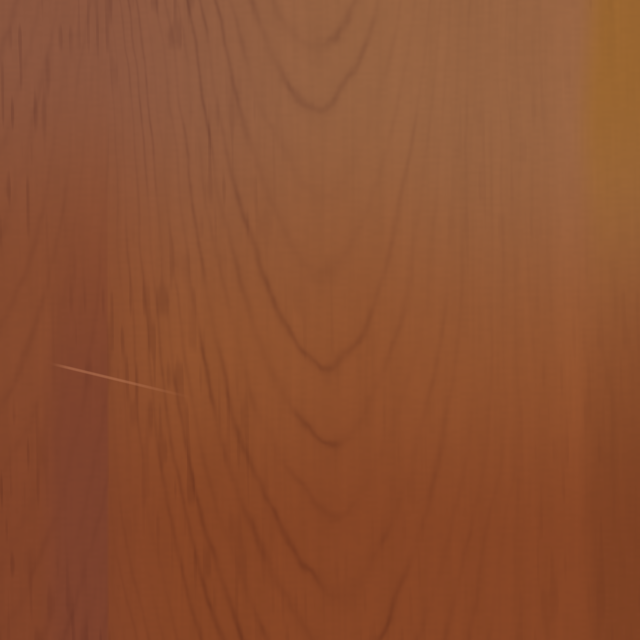
A Shadertoy shader for this texture:

```glsl
// Varnished wood panel: soft colour gradients over two boards, with nested
// cathedral arches traced as broken contour lines of a curved height field,
// fine vertical fibres, a yellow right margin and one pale scratch.

const vec3 TOP_LEFT   = vec3(0.55, 0.35, 0.258);
const vec3 TOP_RIGHT  = vec3(0.588, 0.388, 0.258);
const vec3 MIDDLE     = vec3(0.565, 0.324, 0.184);
const vec3 BOTTOM     = vec3(0.525, 0.272, 0.148);
const vec3 RED_BOARD  = vec3(0.486, 0.257, 0.177);
const vec3 YELLOW     = vec3(0.60, 0.395, 0.19);
const vec3 SCRATCH    = vec3(0.70, 0.45, 0.32);
const vec3 LINE_TINT  = vec3(0.78, 0.73, 0.78);

const float BOARD_EDGE    = 0.17;   // x of the joint between the boards
const float ARCH_SPACING  = 0.125;  // height between arch tips
const float ARCH_SLOPE    = 1.1;    // steepness next to the tip
const float ARCH_CURVE    = 10.0;   // how fast the arms turn vertical
const float TIP_RADIUS    = 0.02;
const float LINE_WIDTH    = 0.0048;
const float FIBRE_CONTRAST = 0.03;
const vec2 SCRATCH_START = vec2(0.075, 0.433);
const vec2 SCRATCH_END   = vec2(0.315, 0.375);

float hash(vec2 cell) {
    uvec2 q = uvec2(ivec2(cell));
    uint h = q.x * 1597334673u ^ q.y * 3812015801u;
    h = (h ^ (h >> 16)) * 2246822519u;
    h = (h ^ (h >> 13)) * 3266489917u;
    return float((h ^ (h >> 16)) >> 8) / 16777216.0;
}

float noise(vec2 p) {
    vec2 i = floor(p), f = fract(p);
    f = f * f * (3.0 - 2.0 * f);
    return mix(mix(hash(i), hash(i + vec2(1, 0)), f.x),
               mix(hash(i + vec2(0, 1)), hash(i + vec2(1, 1)), f.x), f.y);
}

float fbm(vec2 p) {
    float sum = 0.0, amp = 0.5;
    for (int i = 0; i < 4; i++) {
        sum += amp * noise(p);
        p = p * 2.03 + 17.0;
        amp *= 0.5;
    }
    return sum / 0.9375;
}

// Broad colour: greyish top, orange middle, brown bottom, tinted margins
vec3 boardColour(vec2 uv) {
    float y = uv.y + 0.08 * (fbm(uv * vec2(7.0, 2.0)) - 0.5);
    vec3 top = mix(TOP_LEFT, TOP_RIGHT, smoothstep(0.15, 0.6, uv.x));
    vec3 col = mix(BOTTOM, MIDDLE, smoothstep(0.15, 0.5, y));
    col = mix(col, top, smoothstep(0.42, 0.88, y + 0.1 * (uv.x - 0.5)));

    float low = 1.0 - smoothstep(0.25, 0.95, uv.y);
    float strip = 1.0 - smoothstep(BOARD_EDGE - 0.005, BOARD_EDGE + 0.005, uv.x);
    strip *= mix(0.3, 1.0, smoothstep(0.03, 0.11, uv.x));
    float redness = 0.5 * (1.0 - smoothstep(0.08, 0.32, uv.x));
    redness *= 1.0 - 0.7 * smoothstep(0.5, 0.95, uv.y);
    col = mix(col, RED_BOARD, max(redness, strip * (0.12 + 0.85 * low)));

    float margin = smoothstep(0.9, 0.95, uv.x + 0.012 * noise(uv * vec2(9.0, 5.0)));
    col = mix(col, YELLOW, margin * smoothstep(0.45, 0.9, uv.y));
    col *= 1.0 - 0.06 * margin * (1.0 - smoothstep(0.2, 0.75, uv.y));
    float glow = exp(-pow((uv.x - 0.9) / 0.03, 2.0));
    return col * (1.0 + 0.025 * glow * smoothstep(0.0, 0.5, uv.y));
}

// Darkness of the arch lines: contours of height minus a rounded V
float archLines(vec2 uv) {
    bool leftBoard = uv.x < BOARD_EDGE;
    vec2 p = uv + 0.035 * (vec2(fbm(uv * vec2(5.0, 3.0)),
                                fbm(uv * vec2(9.0, 7.0) + 40.0)) - 0.5);
    p.y += 0.018 * (fbm(uv * vec2(45.0, 30.0)) - 0.5);
    float dx = p.x - (leftBoard ? -0.06 : 0.535 - 0.045 * p.y);
    float w = sqrt(dx * dx + TIP_RADIUS * TIP_RADIUS) - TIP_RADIUS;
    float curve = ARCH_CURVE * mix(0.8, 1.5, smoothstep(0.2, 1.0, p.y));
    float level = (p.y - ARCH_SLOPE * w - curve * w * w) / ARCH_SPACING;
    float slope = length(vec2(1.0, ARCH_SLOPE + 2.0 * curve * w));
    float ring = floor(level);
    float cellWidth = ARCH_SPACING / slope;

    float offset = level - ring - mix(0.35, 0.65, hash(vec2(ring, 5.0)));
    float d = offset * cellWidth;
    float core = min(LINE_WIDTH, 0.14 * cellWidth);
    float line = exp(-d * d / (core * core));
    float halo = exp(-pow(d / min(0.014, 0.17 * cellWidth), 2.0));

    // Two scales of gaps leave long faint stretches and crumbled strokes
    float gaps = smoothstep(0.35, 0.7, noise(uv * vec2(13.0, 8.0) + ring * 7.3));
    float crumbs = mix(0.45, 1.0, noise(uv * vec2(110.0, 55.0)));
    float weight = mix(0.3, 0.9, hash(vec2(ring, 11.0)));
    weight *= leftBoard ? 0.5 : mix(1.0, 0.6, smoothstep(0.0, 0.1, dx));
    weight *= exp(-pow(w / (dx < 0.0 ? 0.27 : 0.19), 2.0));
    return weight * (line * crumbs * mix(0.1, 0.85, gaps) + 0.17 * halo);
}

// Fibres drawn out along the height, plus faint cross mottling
float fibres(vec2 uv) {
    float x = uv.x + 0.01 * noise(uv * vec2(4.0, 3.0));
    float coarse = noise(vec2(x * 75.0, uv.y * 3.0)) - 0.5;
    float fine = noise(vec2(x * 210.0, uv.y * 14.0)) - 0.5;
    float mottle = noise(uv * vec2(80.0, 200.0)) - 0.5;
    return 0.8 * coarse + 0.6 * fine + 0.6 * mottle;
}

// Short dark pores, mostly on the left
float pores(vec2 uv) {
    float x = uv.x + 0.02 * uv.y;
    float dash = smoothstep(0.6, 0.95, noise(vec2(x * 140.0, uv.y * 17.0) + 60.0));
    float patches = smoothstep(0.3, 0.7, noise(uv * vec2(8.0, 4.0) + 9.0));
    return dash * patches * mix(0.36, 0.13, smoothstep(0.25, 0.45, uv.x));
}

float scratchMask(vec2 uv) {
    vec2 along = SCRATCH_END - SCRATCH_START, q = uv - SCRATCH_START;
    float t = clamp(dot(q, along) / dot(along, along), 0.0, 1.0);
    float d = length(q - along * t);
    float fade = smoothstep(0.0, 0.15, t) * (1.0 - smoothstep(0.4, 1.0, t));
    return fade * (1.0 - smoothstep(0.0005, 0.0035, d));
}

void mainImage(out vec4 fragColor, in vec2 fragCoord) {
    vec2 uv = fragCoord / iResolution.xy;
    vec3 col = boardColour(uv) * (1.0 + FIBRE_CONTRAST * fibres(uv));
    float dark = clamp(archLines(uv) + pores(uv), 0.0, 1.0);
    col *= mix(vec3(1.0), LINE_TINT, dark);
    col = mix(col, SCRATCH, 0.6 * scratchMask(uv));
    fragColor = vec4(col, 1.0);
}
```
